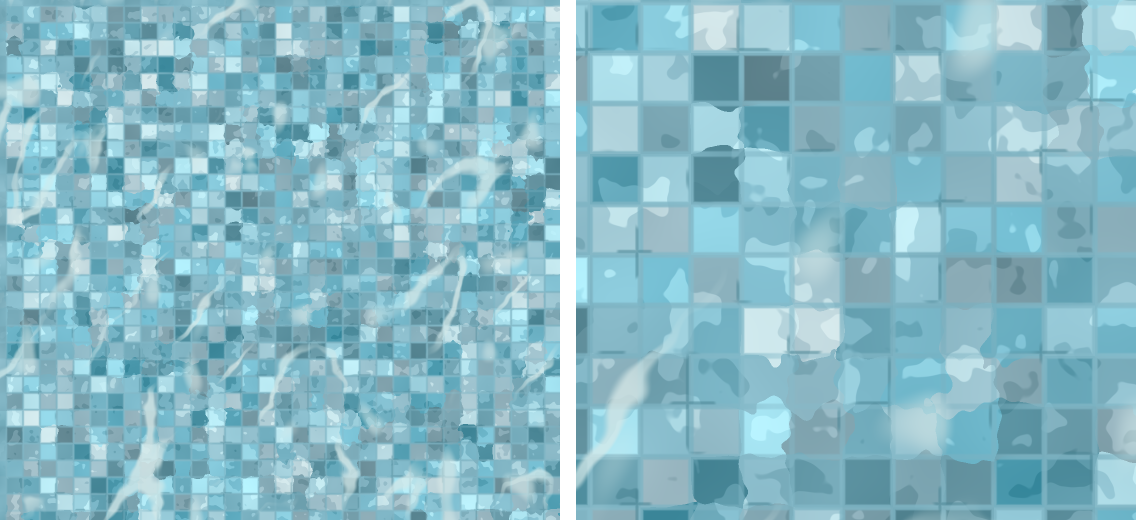
Left, the full canvas; right, a detail of the centre.
This texture is drawn by a WebGL 2 fragment shader. Its source:

```glsl
#version 300 es
precision highp float;
// Pool floor of small aqua mosaic tiles seen through rippling, sunlit water.

uniform vec2 u_resolution;
out vec4 outColor;

const float TILES_PER_HEIGHT = 30.9;
const vec2 GRID_OFFSET = vec2(0.37, 0.35);
const float GROUT_HALF_WIDTH = 0.055;

const vec3 DEEP = vec3(0.29, 0.52, 0.58);
const vec3 AQUA = vec3(0.55, 0.75, 0.81);
const vec3 PALE = vec3(0.77, 0.93, 0.96);
const vec3 GROUT = vec3(0.50, 0.71, 0.77);
const vec3 SUNLIGHT = vec3(0.83, 0.91, 0.91);
const vec3 WARM_SHIFT = vec3(0.15, -0.03, -0.07);

float hash(vec2 p, float seed) {
    vec3 q = fract(vec3(p.xyx + seed) * vec3(0.1031, 0.1030, 0.0973));
    q += dot(q, q.yzx + 33.33);
    return fract((q.x + q.y) * q.z);
}

float cornerSlope(vec2 corner, vec2 offset) {
    float angle = 6.2832 * hash(corner, 17.0);
    return dot(vec2(cos(angle), sin(angle)), offset);
}

// Gradient noise, about -0.7 to 0.7
float noise(vec2 p) {
    vec2 i = floor(p), f = fract(p);
    vec2 u = f * f * f * (f * (f * 6.0 - 15.0) + 10.0);
    vec2 e = vec2(1.0, 0.0);
    float low = mix(cornerSlope(i, f), cornerSlope(i + e, f - e), u.x);
    float high = mix(cornerSlope(i + e.yx, f - e.yx), cornerSlope(i + 1.0, f - 1.0), u.x);
    return mix(low, high, u.y);
}

vec2 noise2(vec2 p) {
    return vec2(noise(p + 31.7), noise(p + 84.3));
}

vec3 waterRamp(float tone) {
    float t = clamp(tone, 0.0, 1.0);
    return t < 0.6 ? mix(DEEP, AQUA, t / 0.6) : mix(AQUA, PALE, (t - 0.6) / 0.4);
}

// Each tile gets its own tone and hue; nearby tiles share a slow drift
vec3 tileColor(vec2 cell, float toneShift) {
    float spread = hash(cell, 3.0) + hash(cell, 59.0) - 1.0;
    float tone = 0.5 + 0.6 * spread + 0.22 * noise(cell * 0.23) + toneShift;
    return waterRamp(tone) + WARM_SHIFT * (hash(cell, 101.0) - 0.5);
}

float groutMask(vec2 p, float halfWidth, float blur) {
    vec2 toLine = 0.5 - abs(fract(p) - 0.5);
    return 1.0 - smoothstep(halfWidth - blur, halfWidth + blur, min(toLine.x, toLine.y));
}

// Broken bright filaments that lean to the right as they rise
float caustics(vec2 p) {
    vec2 q = vec2((p.x + 0.4 * p.y) * 0.22, p.y * 0.1);
    q += 0.16 * noise2(p * 0.42) + 0.05 * noise2(p * 1.3);
    float strength = smoothstep(-0.08, 0.25, noise(p * 0.2 + 47.0));
    float width = 0.025 + 0.05 * strength;
    float thread = 1.0 - smoothstep(0.3 * width, width, abs(noise(q + 9.0)));
    float pool = smoothstep(0.33, 0.5, noise(p * vec2(0.4, 0.3) + 63.0));
    return max(thread * strength, 0.75 * pool);
}

vec3 poolFloor(vec2 p, float pixel) {
    // Refraction frays tile outlines in patches
    float ripple = smoothstep(-0.02, 0.32, noise(p * 0.31 + 5.0));
    vec2 bent = p + ripple * (0.55 * noise2(p * 1.1) + 0.3 * noise2(p * 2.9));

    // Ragged pale and dark blotches within tiles
    float blotch = noise(p * 0.9 + 22.0) + 0.35 * noise(p * 2.7);
    float shift = 0.24 * smoothstep(0.27, 0.31, blotch);
    shift -= 0.18 * smoothstep(0.33, 0.37, -blotch);
    vec3 color = tileColor(floor(bent), shift);
    color += 0.035 * noise(p * 0.6 + 71.0);

    // Straight joints, partly washed out where the water is rough
    float joint = groutMask(p, GROUT_HALF_WIDTH, max(pixel, 0.025));
    float joinTone = 0.06 * noise(p * 0.25 + 13.0);
    color = mix(color, GROUT + joinTone, joint * (0.85 - 0.45 * ripple));

    // Short dark slivers beside some joints
    float sliver = groutMask(p + 0.07, 0.03, pixel);
    color = mix(color, DEEP, 0.55 * sliver * smoothstep(0.22, 0.32, noise(p * 0.8 + 38.0)));

    // Soft open water outside the first row and column
    float margin = 1.0 - smoothstep(-0.06, 0.02, min(p.x, p.y));
    color = mix(color, waterRamp(0.45 + 0.35 * noise(p * 0.5)), 0.8 * margin);

    vec3 light = SUNLIGHT + 0.3 * WARM_SHIFT * noise(p * 0.3);
    return mix(color, light, 0.78 * caustics(p));
}

void main() {
    float pixel = TILES_PER_HEIGHT / u_resolution.y;
    vec3 sum = vec3(0.0);
    // Four samples per pixel smooth the ragged edges
    for (int k = 0; k < 4; k++) {
        vec2 jitter = vec2(k % 2, k / 2) * 0.5 - 0.25;
        vec2 point = gl_FragCoord.xy + jitter;
        point.y = u_resolution.y - point.y;
        sum += poolFloor(point * pixel - GRID_OFFSET, pixel);
    }
    outColor = vec4(clamp(sum * 0.25, 0.0, 1.0), 1.0);
}
```
